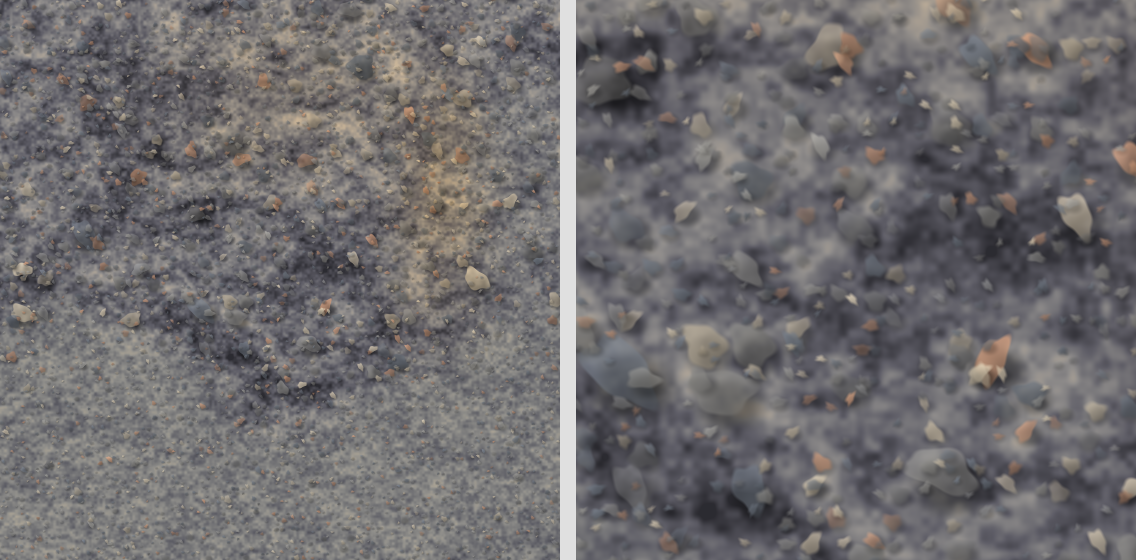
Left: the whole. Right: its middle third, enlarged.
This texture is drawn by a WebGL 1 fragment shader. Its source:

```glsl
precision highp float;
// Worn asphalt with a shallow dusty pit of loose gravel.

uniform vec2 u_resolution;

const vec3 SHADOW = vec3(0.17, 0.17, 0.19);
const vec3 SLATE = vec3(0.37, 0.37, 0.40);
const vec3 ASPHALT = vec3(0.47, 0.47, 0.475);
const vec3 PALE = vec3(0.56, 0.555, 0.54);
const vec3 CREAM = vec3(0.76, 0.71, 0.62);
const vec3 RUST = vec3(0.72, 0.54, 0.43);
const vec3 BLUE_STONE = vec3(0.41, 0.44, 0.48);
const vec3 DUST_TINT = vec3(1.12, 1.01, 0.83);
const vec3 PIT_TINT = vec3(1.0, 0.99, 1.01);
const vec2 LIGHT = vec2(-0.45, 0.89);
const float EDGE = 0.0019;         // softness of stone outlines
const float GRAIN_CONTRAST = 0.30;
const float CLUMP_CONTRAST = 0.20;
const float PATCH_CONTRAST = 0.44;

float hash(vec2 p) {
  vec3 q = fract(vec3(p.xyx) * 0.1031);
  q += dot(q, q.yzx + 33.33);
  return fract((q.x + q.y) * q.z);
}

float noise(vec2 p) {
  vec2 i = floor(p), f = fract(p);
  f = f * f * (3.0 - 2.0 * f);
  return mix(mix(hash(i), hash(i + vec2(1, 0)), f.x),
             mix(hash(i + vec2(0, 1)), hash(i + vec2(1, 1)), f.x), f.y);
}

float fbm(vec2 p) {
  float sum = 0.0, amp = 0.5;
  for (int i = 0; i < 4; i++) {
    sum += amp * noise(p);
    p = mat2(0.8, 0.6, -0.6, 0.8) * p * 2.03 + 17.3;
    amp *= 0.5;
  }
  return sum;
}

float blob(vec2 p, vec2 centre, vec2 radius) {
  vec2 q = (p - centre) / radius;
  return exp(-dot(q, q));
}

// Signed height above the sagging lower rim of the pit.
float aboveRim(vec2 p) {
  float sag = (p.x - 0.54) / 0.22;
  return p.y - 0.43 + 0.18 * exp(-sag * sag) + 0.1 * (noise(p * 9.0) - 0.5);
}

float pitMask(vec2 p) {
  float rightSide = smoothstep(0.78, 0.9, p.x) * (1.0 - smoothstep(0.75, 0.95, p.y));
  return smoothstep(-0.06, 0.08, aboveRim(p)) * (1.0 - 0.5 * rightSide);
}

vec3 toneRamp(float t) {
  vec3 c = mix(SHADOW, SLATE, clamp((t - 0.17) / 0.20, 0.0, 1.0));
  c = mix(c, ASPHALT, clamp((t - 0.37) / 0.10, 0.0, 1.0));
  c = mix(c, PALE, clamp((t - 0.47) / 0.09, 0.0, 1.0));
  return mix(c, CREAM, clamp((t - 0.56) / 0.20, 0.0, 1.0));
}

vec3 stoneColour(float pick) {
  vec3 c = mix(BLUE_STONE, ASPHALT, step(0.24, pick));
  c = mix(c, PALE, step(0.40, pick));
  c = mix(c, CREAM, step(0.66, pick));
  return mix(c, RUST, step(0.87, pick));
}

// Jittered angular stones, one per cell, with shading and a cast shadow.
void scatterStones(inout vec3 col, vec2 p, float cells, float roadChance,
                   float pitChance, float opacity, float shadowDepth) {
  vec2 g = p * cells;
  float soft = EDGE * cells;
  for (int j = -1; j <= 1; j++) {
    for (int i = -1; i <= 1; i++) {
      vec2 id = floor(g) + vec2(i, j);
      vec2 key = id + cells * 3.7;
      float a = hash(key), b = hash(key + 41.7), c = hash(key + 87.1);
      vec2 centre = id + 0.2 + 0.6 * vec2(a, b);
      float chance = mix(roadChance, pitChance, pitMask(centre / cells));
      float present = step(hash(key + 133.9), chance);
      float size = mix(0.22, 0.46, c * c);

      float turn = (c - 0.5) * 2.4;
      float cs = cos(turn), sn = sin(turn);
      vec2 d = g - centre;
      vec2 q = mat2(cs, sn, -sn, cs) * d * vec2(1.0, 1.1 + 0.7 * b);
      float angle = atan(q.y, q.x + 0.0001);
      float facets = 1.0 + 0.13 * sin(3.0 * angle + 6.3 * b) + 0.08 * sin(5.0 * angle + 6.3 * c);
      float dist = length(q) * facets - size;

      // Shadow on the side away from the light
      float fall = length(d * vec2(1.0, 1.25) + LIGHT * size * 0.6) - size;
      float shade = 1.0 - smoothstep(-0.5 * size, 0.25 * size + soft, fall);
      col *= 1.0 - shadowDepth * shade * present;

      float cover = (1.0 - smoothstep(-soft, soft, dist)) * present;
      float lit = 0.95 + 0.17 * dot(d, LIGHT) / size + 0.26 * (noise(p * 95.0 + a * 20.0) - 0.5);
      vec3 stone = stoneColour(hash(key + 211.3)) * lit * (0.84 + 0.3 * b);
      col = mix(col, stone, cover * opacity * (0.5 + 0.5 * a));
    }
  }
}

void main() {
  vec2 p = gl_FragCoord.xy / u_resolution.y;
  float pit = pitMask(p);
  vec2 warp = p + 0.05 * (vec2(noise(p * 13.0), noise(p * 13.0 + 50.0)) - 0.5);

  // Broad light and dark areas of the ground
  float rim = (aboveRim(p) - 0.07) / 0.05;
  float hollow = 0.17 * exp(-rim * rim) * blob(p, vec2(0.52, 0.35), vec2(0.24, 0.3));
  hollow += 0.18 * blob(warp, vec2(0.25, 0.63), vec2(0.14, 0.055));
  hollow += 0.13 * blob(warp, vec2(0.64, 0.55), vec2(0.11, 0.10));
  hollow += 0.10 * blob(warp, vec2(0.18, 0.82), vec2(0.20, 0.12));
  hollow += 0.09 * blob(warp, vec2(0.08, 0.48), vec2(0.12, 0.04));
  float dust = blob(warp, vec2(0.79, 0.65), vec2(0.08, 0.20))
             + 0.5 * blob(warp, vec2(0.52, 0.83), vec2(0.22, 0.16));

  // Patches, clumps and grain
  float patches = fbm(warp * vec2(16.0, 22.0)) - 0.47;
  float clumps = noise(warp * vec2(46.0, 64.0) + 31.0) - 0.5;
  float grain = 0.6 * noise(p * vec2(100.0, 122.0)) + 0.4 * noise(p * 205.0 + 9.0) - 0.5;
  float tone = 0.485 - 0.025 * pit - hollow + 0.06 * dust
             + PATCH_CONTRAST * patches * mix(0.35, 1.0, pit)
             + CLUMP_CONTRAST * clumps * mix(0.3, 1.0, pit) + GRAIN_CONTRAST * grain;
  vec3 col = toneRamp(tone) * mix(vec3(1.0), PIT_TINT, pit);

  // Gravel from large stones down to fine chips
  scatterStones(col, p, 15.0, 0.0, 0.22, 0.85, 0.38);
  scatterStones(col, p, 31.0, 0.04, 0.38, 0.75, 0.28);
  scatterStones(col, p, 60.0, 0.13, 0.38, 0.75, 0.20);
  scatterStones(col, p, 112.0, 0.30, 0.22, 0.75, 0.12);

  col *= mix(vec3(1.0), DUST_TINT, clamp(dust, 0.0, 1.0) * 0.8);
  gl_FragColor = vec4(clamp(col, 0.0, 1.0), 1.0);
}
```
